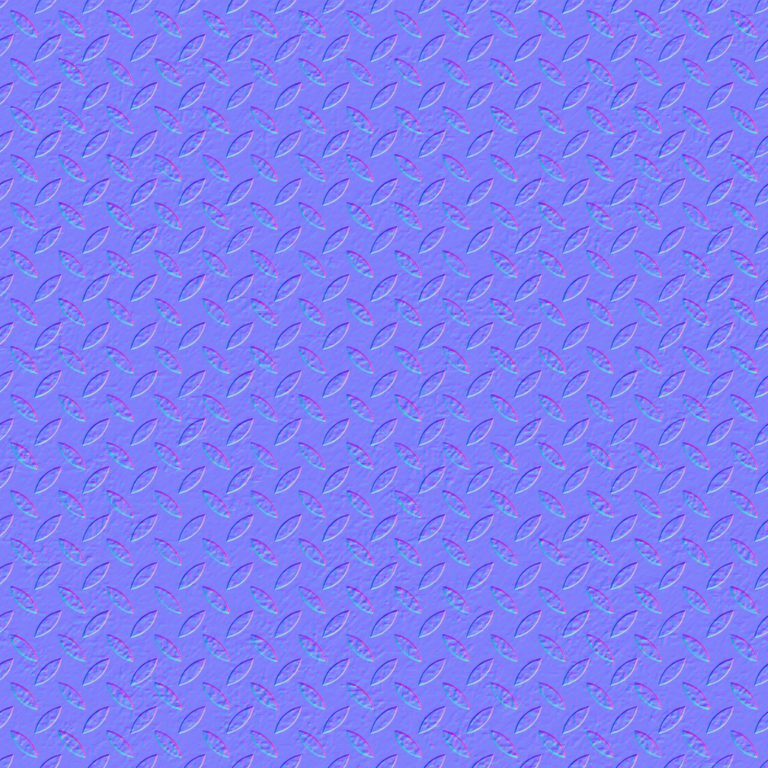
Give the GLSL for this texture map, as a Shadertoy shader.

```glsl
// Tangent-space normal map of a steel tread plate: raised lens-shaped lugs that
// alternate between the two diagonals, over a finely pitted and scratched metal skin.
// A height field is built from distances and wrapping noise, then differentiated.

#define REPEATS 16.0        // lug pairs across and down the canvas
#define HALF_LENGTH 0.385   // lug size, in cells
#define HALF_WIDTH 0.125
#define BEVEL 0.018         // half the width of the sloping rim
#define LUG_HEIGHT 0.022
#define SKIN_GRAIN 0.0065   // roughness of the plate between lugs
#define LUG_GRAIN 0.020     // roughness on top of the lugs
#define CHIPS 0.006         // sparse raised flecks
#define SCRATCH 0.003
#define SLOPE_STEP 0.016    // sampling distance for slopes, in cells
#define BLUE_LEVEL 0.985

float hash(vec2 p) {
    return fract(sin(dot(p, vec2(12.9898, 78.233))) * 43758.5);
}

// Value noise that wraps after 'period' lattice steps.
float wrapNoise(vec2 p, vec2 period) {
    vec2 i = floor(p);
    vec2 f = fract(p);
    f = f * f * (3.0 - 2.0 * f);
    vec2 lo = mod(i, period);
    vec2 hi = mod(i + 1.0, period);
    return mix(mix(hash(lo), hash(vec2(hi.x, lo.y)), f.x),
               mix(hash(vec2(lo.x, hi.y)), hash(hi), f.x), f.y);
}

float tileNoise(vec2 uv, float count) {
    return wrapNoise(uv * count, vec2(count));
}

// Signed distance to a lens made of two arcs; x runs across it, y along it.
float lensDistance(vec2 q) {
    float radius = (HALF_LENGTH * HALF_LENGTH + HALF_WIDTH * HALF_WIDTH) / (2.0 * HALF_WIDTH);
    return length(vec2(abs(q.x) + radius - HALF_WIDTH, q.y)) - radius;
}

// Coverage of the lug in a cell, leaning right (+1) or left (-1).
float lugMask(vec2 cell, float lean) {
    vec2 along = vec2(lean, 1.0) * 0.70711;
    vec2 across = vec2(along.y, -along.x);
    float d = lensDistance(vec2(dot(cell, across), dot(cell, along)));
    return 1.0 - smoothstep(-BEVEL, BEVEL, d);
}

float plateHeight(vec2 p) {
    vec2 uv = p / REPEATS;

    // Lugs: one diagonal at cell centres, the other at cell corners
    float leftLug = lugMask(fract(p) - 0.5, -1.0);
    float rightLug = lugMask(fract(p + 0.5) - 0.5, 1.0);
    float height = LUG_HEIGHT * (leftLug + 0.95 * rightLug);

    // Grain: fine pits, slightly patchy, stronger on the lugs
    float patches = 0.5 * tileNoise(uv, 23.0) + 0.5 * tileNoise(uv, 59.0);
    float rough = 0.4 + smoothstep(0.35, 0.75, patches);
    float grain = 0.6 * smoothstep(0.3, 0.9, tileNoise(uv, 251.0))
                + 0.4 * smoothstep(0.3, 0.9, tileNoise(uv, 173.0));
    height += grain * (SKIN_GRAIN * rough + LUG_GRAIN * (leftLug + 0.6 * rightLug));

    // Chips and scratches: sparse flecks, and noise stretched along the rising diagonal
    height += CHIPS * rough * smoothstep(0.74, 0.92, tileNoise(uv, 139.0));
    vec2 stretch = vec2(47.0, 127.0);
    float streak = wrapNoise(vec2(uv.x + uv.y, uv.y - uv.x) * stretch, stretch);
    height += SCRATCH * rough * smoothstep(0.6, 0.9, streak);

    // Broad, shallow unevenness
    return height + 0.003 * tileNoise(uv, 48.0);
}

void mainImage(out vec4 fragColor, in vec2 fragCoord) {
    vec2 p = fragCoord / iResolution.xy * REPEATS;
    vec2 e = vec2(SLOPE_STEP, 0.0);

    // Central differences smooth the rims as they measure the slope
    vec2 slope = vec2(plateHeight(p + e.xy) - plateHeight(p - e.xy),
                      plateHeight(p + e.yx) - plateHeight(p - e.yx)) / (2.0 * SLOPE_STEP);

    // Green grows downwards
    vec3 normal = normalize(vec3(-slope.x, slope.y, 1.0));
    vec3 color = 0.5 + 0.5 * normal;
    color.b *= BLUE_LEVEL;
    fragColor = vec4(color, 1.0);
}
```
